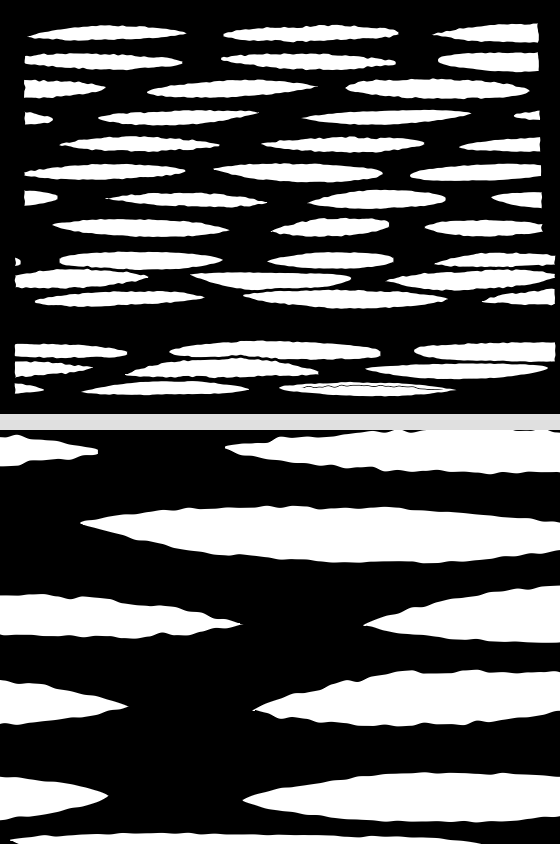
Top: the whole. Bottom: its middle third, enlarged.
This pattern is drawn by a WebGL 1 fragment shader. Its source:

```glsl
precision highp float;
uniform vec2 u_resolution;

#define CANVAS vec2(768.0, 567.0)
#define ROWS 14
#define ROW_PITCH 38.0
#define FIRST_ROW_Y 46.0
#define LENS_PITCH 283.0
#define ROW_SHIFT -57.0
#define HALF_THICK vec2(9.0, 13.5)
#define GAP_INSET vec2(15.0, 36.0)
#define GROOVE 4.0
#define ROUGHNESS 2.6
#define FLOOR_Y 543.0

float hash(vec2 p) {
    return fract(sin(dot(p, vec2(127.1, 311.7))) * 43758.5453);
}

float noise(float x, float seed) {
    float cell = floor(x);
    float t = fract(x);
    return mix(hash(vec2(cell, seed)), hash(vec2(cell + 1.0, seed)), t * t * (3.0 - 2.0 * t)) - 0.5;
}

float cover(float d) {
    return clamp(0.5 - d * u_resolution.x / CANVAS.x, 0.0, 1.0);
}

// Even rows above; the lower ones bunch together in threes
float rowCentre(float row) {
    float bunch = 12.0 * (1.0 - mod(row - 8.0, 3.0)) + 5.0 * sign(row - 10.5);
    return FIRST_ROW_Y + ROW_PITCH * row + bunch * step(7.5, row);
}

// A gap near the middle of the row, drifting left from row to row
float rowGap(float row) {
    float slip = -92.0 * step(5.5, row) * step(row, 9.5);
    float kick = 50.0 * (1.0 - step(0.5, abs(mod(row * row, 9.0) - 1.0)));
    return 140.0 + mod(150.0 + ROW_SHIFT * row + slip + kick, 270.0);
}

// Signed distance to the lens at p; side gets the offset from its axis
float lensDistance(vec2 p, float row, out float side, out float index) {
    float gap = rowGap(row);
    float fromNinth = row - 9.0;
    float stretch = 55.0 * fromNinth * exp(-fromNinth * fromNinth / 6.0);
    float pitch = LENS_PITCH + stretch * step(gap, p.x);
    index = floor((p.x - gap) / pitch);
    vec2 id = vec2(index + 7.0, row * 3.0 + 2.0);

    // Extent between the two neighbouring gaps
    float x0 = gap + index * pitch + mix(GAP_INSET.x, GAP_INSET.y, hash(id));
    float x1 = gap + (index + 1.0) * pitch - mix(GAP_INSET.x, GAP_INSET.y, hash(id + 31.0));
    float halfLength = 0.5 * (x1 - x0);
    float u = (p.x - x0) / halfLength - 1.0;

    // Tilted and bent axis, stronger in the lower rows
    float low = step(7.5, row);
    float tilt = (hash(id + 5.3) - 0.6) * 8.0;
    float bend = (hash(id + 9.1) - 0.5) * mix(7.0, 18.0, low);
    side = p.y - rowCentre(row) - tilt * u - bend * (u * u - 0.4);

    // Tapered profile, each end blunt or sharp
    float power = mix(0.35, 0.9, hash(id + (u < 0.0 ? 13.7 : 17.9)));
    float thick = mix(HALF_THICK.x, HALF_THICK.y, hash(id + 21.3));
    float w = max(1.0 - u * u, 0.002);
    float profile = thick * pow(w, power);
    float slope = 2.0 * power * u * profile / (w * halfLength);

    // Ragged torn edge, different above and below
    float seed = dot(id, vec2(3.7, 11.3)) + (side > 0.0 ? 50.0 : 0.0);
    float rough = ROUGHNESS * mix(0.3, 1.0, hash(id + 41.0));
    profile += rough * (noise(p.x / 6.0, seed) + noise(p.x / 34.0, seed + 3.0));

    float d = (abs(side) - profile) / sqrt(1.0 + slope * slope);
    d = max(d, (abs(u) - 1.0) * halfLength);

    // Outer margins of the sheet
    float wobble = noise(p.y / 6.0, 8.0) * 2.0;
    float left = mix(34.0, 21.0, low);
    float right = mix(737.0 + 0.02 * p.y, 761.0, low);
    if (row > float(ROWS) - 1.5) right = 658.0;
    d = max(d, max(left - p.x, p.x - right) + wobble);
    return max(d, p.y - FLOOR_Y);
}

void main() {
    vec2 p = gl_FragCoord.xy / u_resolution * CANVAS;
    p.y = CANVAS.y - p.y;

    float shade = 0.0;
    for (int i = 0; i < ROWS; i++) {
        float row = float(i);
        float side;
        float index;
        float d = lensDistance(p, row, side, index);
        shade *= 1.0 - cover(d - GROOVE);
        shade = mix(shade, 1.0, cover(d));

        // Fine crack under the upper edge of the last dome
        if (i == ROWS - 1 && index == 0.0 && side < 0.0) {
            float crack = abs(d + 4.5 + 2.5 * noise(p.x / 9.0, 77.0)) - 0.5;
            shade *= 1.0 - cover(crack);
        }
    }
    gl_FragColor = vec4(vec3(shade), 1.0);
}
```
